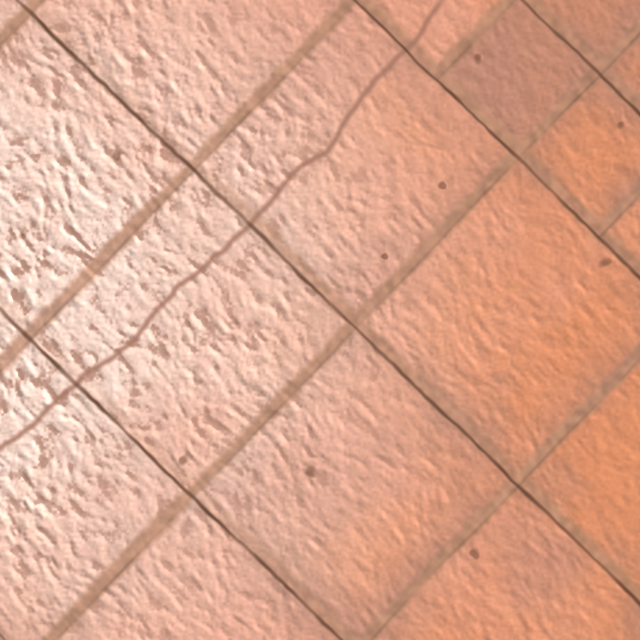
Reproduce this texture procedurally as a Shadertoy shader.

```glsl
#define NODE vec2(0.551, 0.492)
#define AXIS_A vec2(0.254, -0.246)
#define AXIS_B vec2(0.254, 0.264)
#define GROUT_HALF 0.0115
#define GAP_HALF 0.0025
#define RELIEF 0.60
#define ORANGE vec3(0.88, 0.57, 0.41)
#define SALMON vec3(0.89, 0.63, 0.53)
#define MAUVE vec3(0.74, 0.53, 0.45)
#define PALE vec3(0.97, 0.84, 0.78)
#define GROUT vec3(0.72, 0.54, 0.43)
#define GAP vec3(0.38, 0.26, 0.20)

float hash(vec2 p) {
    return fract(sin(dot(p, vec2(127.1, 311.7))) * 43758.5453);
}

float noise(vec2 p) {
    vec2 i = floor(p), f = fract(p);
    f = f * f * (3.0 - 2.0 * f);
    return mix(mix(hash(i), hash(i + vec2(1, 0)), f.x),
               mix(hash(i + vec2(0, 1)), hash(i + 1.0), f.x), f.y);
}

float fbm(vec2 p) {
    float sum = 0.0, amp = 0.5;
    for (int i = 0; i < 4; i++) {
        sum += amp * noise(p);
        p = p * 2.03 + 17.3;
        amp *= 0.5;
    }
    return sum;
}

// Short ridges falling to the right, with finer grain
float height(vec2 p) {
    vec2 q = mat2(0.77, -0.64, 0.64, 0.77) * p;
    q += 0.02 * vec2(noise(p * 16.0), noise(p * 16.0 + 40.0));
    return 0.55 * noise(q * vec2(92.0, 42.0)) + 0.3 * noise(q * vec2(150.0, 80.0) + 7.0)
         + 0.15 * noise(p * 230.0);
}

float band(float d, float halfWidth, float soft) {
    return 1.0 - smoothstep(halfWidth - soft, halfWidth + soft, abs(d));
}

// Sparse ragged pits
float pits(vec2 p) {
    vec2 q = p * 9.0, id = floor(q);
    vec2 centre = 0.2 + 0.6 * vec2(hash(id + 3.1), hash(id + 8.7));
    float radius = 0.04 + 0.04 * hash(id + 5.3);
    float d = length(fract(q) - centre) + 0.07 * (noise(p * 110.0) - 0.5);
    return step(0.86, hash(id)) * (1.0 - smoothstep(radius * 0.3, radius * 1.4, d));
}

void mainImage(out vec4 fragColor, in vec2 fragCoord) {
    vec2 uv = fragCoord / iResolution.y;
    float px = 1.0 / iResolution.y;

    // Slanted grid, with half-size tiles in the far corner
    vec2 g = inverse(mat2(AXIS_A, AXIS_B)) * (uv - NODE);
    g += 0.015 * (vec2(fbm(uv * 9.0), fbm(uv * 9.0 + 31.0)) - 0.47);
    float small = step(1.0, g.y);
    float scale = 1.0 + small;
    vec2 cell = g * scale;
    vec2 edge = (cell - round(cell)) / scale * 0.36;
    vec2 id = floor(cell) + 20.0 * small;

    // Crack that crosses one column of tiles
    float crackPath = -0.62 - 0.075 * abs(g.y) + 0.13 * (fbm(vec2(g.y * 4.0, 2.0)) - 0.47);
    float crack = (g.x - crackPath) * 0.36;
    float pinkSide = step(-1.0, g.x) * (1.0 - smoothstep(-0.01, 0.015, crack));

    // Tile tint: warm to the right, pale glare at the left
    float glare = 1.0 - smoothstep(0.0, 0.9, distance(uv, vec2(0.0, 0.53)));
    float cloud = fbm(uv * 6.0 + id * 3.7);
    float tint = hash(id + 2.3);
    float warmth = smoothstep(0.3, 1.0, uv.x) + 0.5 * (tint - 0.5) + 1.6 * (cloud - 0.47);
    vec3 col = mix(SALMON, ORANGE, clamp(warmth, 0.0, 1.0));
    col = mix(col, MAUVE, 0.45 * smoothstep(0.48, 0.72, fbm(uv * 8.0 + id * 5.1)));
    col = mix(col, MAUVE, 0.75 * small * smoothstep(0.35, 0.8, tint));
    float rim = 1.0 - smoothstep(0.0, 0.085, min(abs(edge.x), abs(edge.y)));
    col = mix(col, MAUVE, rim * smoothstep(0.3, 0.65, cloud) * 0.8);
    col = mix(col, mix(SALMON, MAUVE, 0.35), 0.6 * pinkSide * (1.0 - small));
    col = mix(col, PALE, clamp(glare * (1.05 + 1.2 * (cloud - 0.45)), 0.0, 1.0));

    // Embossed surface, rougher in the glare
    float h = height(uv);
    float slope = h - height(uv + vec2(0.0045, 0.0040));
    float rough = RELIEF * (0.4 + 0.75 * glare) * (0.5 + 1.0 * fbm(uv * 5.0 + 9.0));
    col *= 1.0 + rough * slope;
    float hollow = smoothstep(0.55, 0.78, 1.0 - h);
    col = mix(col, MAUVE * 0.9, hollow * (0.12 + 0.6 * glare));
    col *= 0.97 + 0.06 * noise(uv * 170.0);
    col = mix(col, GAP * 1.3, 0.65 * pits(uv));

    // Soft grout on both axes, lying above the open gap
    float wear = noise(uv * 11.0 + 5.0);
    float ragged = 0.004 * (noise(uv * 60.0) - 0.5);
    float width = GROUT_HALF * (0.7 + 0.45 * wear) + ragged;
    float across = band(edge.x, width, 0.005 + px);
    float along = band(edge.y - 0.009, width, 0.006 + px);
    along *= mix(0.25, 0.85, smoothstep(0.2, 0.6, uv.x));
    vec3 grout = mix(GROUT, MAUVE, 0.4 * wear) * (0.9 + 0.2 * noise(uv * 90.0));
    grout = mix(grout, PALE, 0.15 * glare) * (1.0 + 0.3 * rough * slope);
    col = mix(col, grout, max(across * 0.9, along));
    col *= 1.0 - 0.2 * band(edge.x - 0.007, 0.002, 0.002 + px) * noise(uv * 20.0);

    // Hairline crack and dark open gaps
    float reach = 1.0 - smoothstep(1.2, 1.35, g.y);
    col = mix(col, MAUVE * 0.88, 0.8 * reach * band(crack, 0.0042, 0.003 + px));
    float gapWidth = GAP_HALF * (0.55 + 0.6 * noise(uv * 40.0) + 0.35 * glare);
    float gap = band(edge.y + 0.5 * ragged, gapWidth, 0.0014 + px);
    col = mix(col, GAP, gap * (0.5 + 0.45 * noise(uv * 27.0)));

    fragColor = vec4(clamp(col, 0.0, 1.0), 1.0);
}
```
